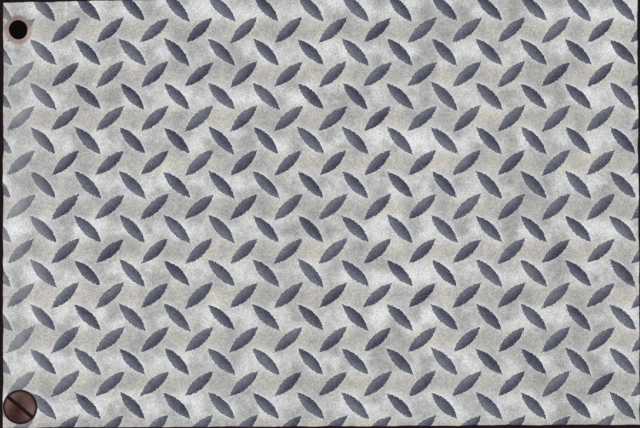
This texture is drawn by a WebGL 2 fragment shader. Its source:

```glsl
#version 300 es
precision highp float;

uniform vec2 u_resolution;
out vec4 fragColor;

// Lengths are fractions of the canvas height
#define PITCH vec2(0.1042, 0.1033)
#define ORIGIN vec2(0.5176, 0.5684)
#define LUG_HALF vec2(0.0400, 0.0112)
#define LUG_ROUND 0.0016
#define FALL_ANGLE -0.80
#define RISE_ANGLE 0.73
#define EDGE_SOFT 0.0022
#define RIM_WIDTH 0.0045
#define GRAIN_SCALE 300.0
#define GRAIN_AMOUNT 0.11
#define HOLE_POS vec2(0.043, 0.930)
#define SCREW_POS vec2(0.047, 0.049)

const vec3 STEEL = vec3(0.71, 0.71, 0.705);
const vec3 BRIGHT = vec3(0.86, 0.87, 0.88);
const vec3 WARM = vec3(0.70, 0.685, 0.65);
const vec3 LUG_DARK = vec3(0.27, 0.27, 0.33);
const vec3 LUG_LIGHT = vec3(0.45, 0.46, 0.50);
const vec3 GAP = vec3(0.12, 0.09, 0.10);
const vec3 RUST = vec3(0.35, 0.26, 0.24);

float hash(vec2 p) {
  vec3 q = fract(p.xyx * vec3(0.1031, 0.1030, 0.0973));
  q += dot(q, q.yzx + 33.33);
  return fract((q.x + q.y) * q.z);
}

float noise(vec2 p) {
  vec2 i = floor(p), f = fract(p);
  f = f * f * (3.0 - 2.0 * f);
  float low = mix(hash(i), hash(i + vec2(1, 0)), f.x);
  float high = mix(hash(i + vec2(0, 1)), hash(i + vec2(1, 1)), f.x);
  return mix(low, high, f.y);
}

float fbm(vec2 p) {
  float sum = 0.0, gain = 0.5;
  for (int i = 0; i < 4; i++) {
    sum += gain * noise(p);
    p = p * 2.03 + 17.3;
    gain *= 0.5;
  }
  return sum / 0.9375;
}

// Pointed lens lying along x, with the given half length and half width
float lensDistance(vec2 p, vec2 halfSize) {
  p = abs(p);
  float drop = (halfSize.x * halfSize.x - halfSize.y * halfSize.y) / (2.0 * halfSize.y);
  return length(p + vec2(0.0, drop)) - drop - halfSize.y;
}

float inside(float d, float soft) {
  return 1.0 - smoothstep(-soft, soft, d);
}

void main() {
  vec2 p = gl_FragCoord.xy / u_resolution.y;
  float right = u_resolution.x / u_resolution.y;
  float pixel = 1.0 / u_resolution.y;
  float soft = max(pixel, EDGE_SOFT);
  float grain = noise(p * GRAIN_SCALE + 40.0) - 0.5;
  float blotch = fbm(p * 26.0 + 9.0) - 0.5;
  float wear = 1.0 - smoothstep(0.06, 0.14, p.x + 0.08 * blotch);

  // Plate: bright bands on the falling rows, warm stains on the rising rows
  float band = 0.5 + 0.5 * cos(6.28318 * (p.y - ORIGIN.y) / PITCH.y);
  vec3 color = mix(STEEL, WARM, (1.0 - band) * smoothstep(-0.2, 0.25, blotch));
  color = mix(color, BRIGHT, 0.55 * band * smoothstep(-0.25, 0.2, blotch));
  color += 0.24 * blotch + GRAIN_AMOUNT * grain;
  color += 0.06 * (fbm(p * 3.0) - 0.5);

  // Two staggered lattices of raised lugs: falling, then rising
  for (int k = 0; k < 2; k++) {
    float rising = float(k);
    vec2 grid = (p - ORIGIN) / PITCH - 0.5 * rising;
    vec2 id = floor(grid + 0.5);
    float tone = hash(id + 71.0 + 31.0 * rising);
    float tilt = hash(id + 153.0 + 47.0 * rising) - 0.5;
    float angle = mix(FALL_ANGLE, RISE_ANGLE, rising) + 0.09 * tilt;
    vec2 axis = vec2(cos(angle), sin(angle));
    vec2 offset = (grid - id) * PITCH;
    vec2 local = vec2(dot(offset, axis), dot(offset, vec2(-axis.y, axis.x)));
    vec2 size = LUG_HALF * (0.95 + 0.1 * tone);
    float d = lensDistance(local, size) - LUG_ROUND + 0.002 * grain;

    float rim = exp(-max(d, 0.0) / RIM_WIDTH) * mix(0.65, 0.25, rising);
    color = mix(color, BRIGHT + 0.04, rim * (0.75 + 0.25 * sign(local.y) * (1.0 - rising)));

    float across = smoothstep(-size.y, size.y, local.y);
    float shade = mix(1.0 - across, across, rising) * 0.75 + 0.35 * (tone - 0.5);
    vec3 lug = mix(LUG_DARK, LUG_LIGHT, clamp(shade + 0.8 * blotch + 0.15, 0.0, 1.0));
    lug += 0.08 * grain;
    lug = mix(lug, STEEL, wear * (0.4 + 0.5 * blotch));
    color = mix(color, lug, inside(d, soft));
  }

  // Drilled hole with a stained rim
  float hole = length(p - HOLE_POS) + 0.004 * blotch;
  color = mix(color, RUST + 0.22 + 0.3 * blotch, 0.75 * inside(hole - 0.033, 0.004));
  color = mix(color, GAP * 0.5, inside(hole - 0.022, soft));

  // Rusty screw head with a diagonal slot
  vec2 s = p - SCREW_POS;
  float head = length(s) - 0.040;
  float slot = abs(dot(s, vec2(0.64, 0.77))) - 0.004;
  vec3 screw = RUST + 0.35 * blotch + 1.5 * s.y;
  screw = mix(screw, GAP, max(inside(slot, soft), smoothstep(-0.008, 0.0, head)));
  color = mix(color, screw, inside(head, soft));

  // Dark gap around the slightly crooked plate
  float border = min(p.x - 0.007, p.y - 0.008 * p.x / right);
  border = min(border, 1.0 - p.y - 0.006 * (1.0 - p.x / 0.3));
  border = min(border, right - p.x - 0.006 * p.y);
  color = mix(color, GAP, inside(border + 0.004 * blotch, soft));

  fragColor = vec4(clamp(color, 0.0, 1.0), 1.0);
}
```
